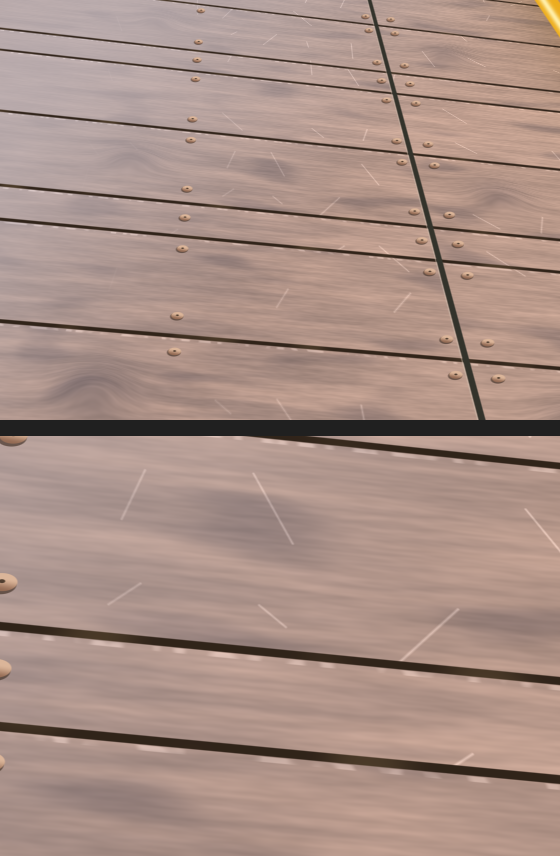
Top, the full canvas; bottom, a detail of the centre.
Write a WebGL 2 fragment shader that draws this texture.

```glsl
#version 300 es
precision highp float;
// Weathered deck boards in perspective: two wide and one narrow board repeat,
// split by one cross seam and fixed by three columns of rivets. Screen points
// are mapped to deck coordinates (along, across), where all parts are laid out.
uniform vec2 u_resolution;
out vec4 outColor;

const float PERIOD = 4.79;   // wide + wide + narrow
const float WIDE = 2.0;
const float SEAM = 0.88;
const vec3 HAZE = vec3(0.73, 0.68, 0.69);
const vec3 BROWN = vec3(0.66, 0.555, 0.52);
const vec3 WARM = vec3(0.76, 0.625, 0.56);
const vec3 GAP = vec3(0.19, 0.14, 0.10);

float hash(vec2 p) {
  p = fract(p * vec2(0.1031, 0.1137));
  p += dot(p, p.yx + 33.33);
  return fract((p.x + p.y) * p.x * 17.31);
}

vec2 gradientAt(vec2 cell) {
  float angle = 6.2832 * hash(cell);
  return vec2(cos(angle), sin(angle));
}

float noise(vec2 p) {
  vec2 i = floor(p), f = p - i, w = f * f * f * (f * (f * 6.0 - 15.0) + 10.0);
  vec2 e = vec2(1, 0);
  float low = mix(dot(gradientAt(i), f), dot(gradientAt(i + e), f - e), w.x);
  float high = mix(dot(gradientAt(i + e.yx), f - e.yx), dot(gradientAt(i + 1.0), f - 1.0), w.x);
  return mix(low, high, w.y);
}

float below(float d, float limit, float aa) {
  return 1.0 - smoothstep(limit - aa, limit + aa, d);
}

// Screen point (y down) to deck coordinates, and back.
vec2 toDeck(vec2 p) {
  float row = (p.y - 0.1165 * p.x) / (1.0 - 0.0415 * p.x);
  return vec2((p.x + 0.495 * p.y) / (1.0 + 0.867 * p.y), (row - 0.118) / (0.0608 + 0.045 * row));
}

vec2 toScreen(vec2 deck) {
  float row = (0.118 + 0.0608 * deck.y) / (1.0 - 0.045 * deck.y);
  float rise = 0.1165 - 0.0415 * row, lean = 0.867 * deck.x - 0.495;
  float y = (row + rise * deck.x) / (1.0 - rise * lean);
  return vec2(deck.x + lean * y, y);
}

// Start, width and number of the board at this height.
vec3 boardAt(float across) {
  float group = floor(across / PERIOD);
  float index = min(floor((across - group * PERIOD) / WIDE), 2.0);
  return vec3(group * PERIOD + index * WIDE, index < 2.0 ? WIDE : PERIOD - 2.0 * WIDE, group * 3.0 + index);
}

vec3 wood(vec3 base, vec2 deck, vec3 board) {
  // Knots sit in the second board of each group and bend the grain.
  float along = (fract((deck.x - 0.378) / 0.633 + 0.5) - 0.5) * 0.633;
  vec2 k = vec2(along / 0.05, (deck.y - board.x - 0.9) / 0.4);
  float knot = mod(board.z, 3.0) == 1.0 ? exp(-dot(k, k)) : 0.0;
  vec2 g = deck + vec2(board.z * 7.3 + step(SEAM, deck.x) * 3.7, knot * 0.35);
  float streak = noise(g * vec2(4, 4)) + 0.6 * noise(g * vec2(11, 10) + 5.0);
  float fine = noise(g * vec2(16, 19)) + 0.6 * noise(g * vec2(60, 32));
  float stain = smoothstep(0.12, 0.5, noise(g * vec2(7, 2.2) + 9.0));
  base = mix(base, WARM, clamp(0.2 + streak * 0.6, 0.0, 0.6));
  base *= 1.0 + 0.09 * streak + 0.08 * fine + 0.05 * (hash(vec2(board.z + 20.0, 3)) - 0.5);
  return base * (1.0 - vec3(0.16, 0.15, 0.12) * (0.9 * knot + stain));
}

// Sparse short scratches, one per grid cell at most.
float scratches(vec2 deck, float px) {
  vec2 q = deck * vec2(1, 0.08) / 0.085, cell = floor(q), f = q - cell - 0.5;
  float angle = 0.6 + 1.9 * hash(cell + 31.0), reach = 0.1 + 0.25 * hash(cell + 47.0);
  vec2 dir = vec2(cos(angle), sin(angle));
  f -= 0.2 * (vec2(hash(cell + 11.0), hash(cell + 23.0)) - 0.5);
  float d = length(f - dir * clamp(dot(f, dir), -reach, reach));
  return step(0.6, hash(cell + 71.0)) * below(d, 0.008, px / 0.085);
}

vec3 addRivet(vec3 color, vec2 p, vec2 center, float px) {
  float radius = 0.0092 + 0.0085 * center.y;
  vec2 q = (p - center) / (radius * vec2(1, 0.58));
  float aa = 1.2 * px / radius;
  color = mix(color, vec3(0.30, 0.23, 0.19), 0.75 * below(length(q - vec2(-0.12, 0.28)), 1.0, aa));
  vec3 metal = mix(vec3(0.86, 0.71, 0.60), vec3(0.58, 0.42, 0.33), smoothstep(-0.5, 0.9, q.y - 0.3 * q.x));
  color = mix(color, metal, below(length(q), 0.95, aa));
  return mix(color, GAP, 0.8 * below(length(q - vec2(0, -0.1)), 0.2, aa));
}

void main() {
  float px = 1.0 / u_resolution.y;
  vec2 p = vec2(gl_FragCoord.x, u_resolution.y - gl_FragCoord.y) * px;
  vec2 deck = toDeck(p), aa = 0.8 * fwidth(deck);
  vec3 board = boardAt(deck.y);
  float local = deck.y - board.x, edge = min(local, board.y - local);

  // Sky glare at the upper left, warmer wood to the right.
  float glare = 1.0 - smoothstep(0.15, 1.1, p.x * 0.75 + p.y * 0.8);
  vec3 color = wood(mix(BROWN, WARM, smoothstep(0.4, 1.2, p.x) * 0.8), deck, board);
  color = mix(color, HAZE * (0.85 + 0.15 * color / BROWN), glare * 0.9);
  color += 0.16 * scratches(deck, px) * smoothstep(0.1, 0.9, p.x);

  // Board gaps with a chipped, lit lower lip.
  float chips = smoothstep(-0.1, 0.3, noise(deck * vec2(90, 3)));
  color += 0.13 * chips * below(abs(local - 0.06), 0.02, aa.y);
  vec3 gapColor = mix(GAP, vec3(0.40, 0.32, 0.22), 0.5 * smoothstep(0.0, 0.5, noise(deck * vec2(14, 1))));
  color = mix(color, gapColor, below(edge, 0.034, aa.y));

  // Cross seam with a pale left edge.
  float seam = deck.x - SEAM;
  color = mix(color, vec3(0.82, 0.76, 0.70), 0.5 * below(abs(seam + 0.0055), 0.001, aa.x));
  color = mix(color, vec3(0.20, 0.20, 0.17), below(abs(seam), 0.0044, aa.x));

  // Rivets: a pair on each wide board, one on each narrow board.
  float spread = board.y < WIDE ? 0.0 : 0.68;
  for (int i = 0; i < 6; i++) {
    float column = i < 2 ? 0.481 : i < 4 ? 0.861 : 0.917;
    float across = board.x + 0.5 * board.y - 0.05 + spread * (float(i % 2) * 2.0 - 1.0);
    if (spread > 0.0 || i % 2 == 0) color = addRivet(color, p, toScreen(vec2(column, across)), px);
  }

  // Yellow rail and its warm reflection in the upper right corner.
  float rail = dot(p - vec2(1.273, 0), vec2(0.83, -0.558));
  color *= 1.0 - vec3(0.10, 0.13, 0.22) * exp(-max(-rail, 0.0) * 14.0);
  vec3 paint = mix(vec3(0.93, 0.68, 0.12), vec3(1.0, 0.93, 0.65), exp(-pow((rail - 0.017) / 0.008, 2.0)));
  color = mix(color, paint, below(abs(rail - 0.023), 0.023, px));
  outColor = vec4(color, 1);
}
```
